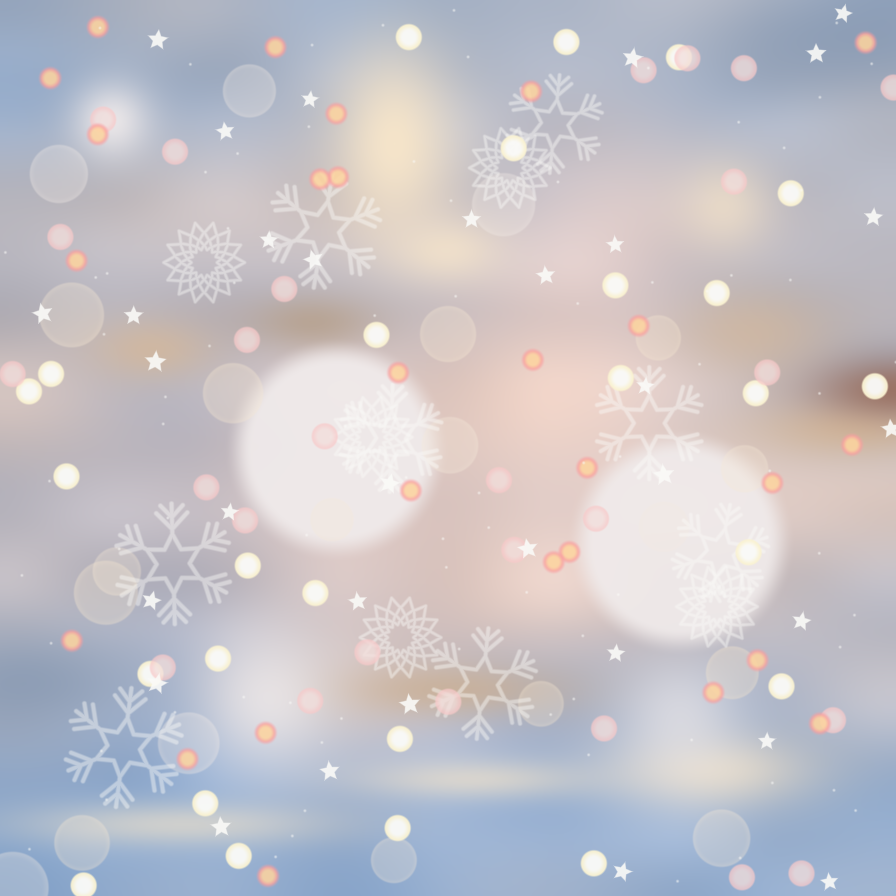
A three.js fragment shader for this background:

```glsl
// Blurred winter lights with bokeh discs, snowflakes, rosettes, stars and specks.
varying vec2 vUv;

const float TAU = 6.28319;
const float SOFT = 0.0014;         // half width of a sharp edge
const int BOKEH_COUNT = 20;
const int FLAKE_COUNT = 8;
const int ROSETTE_COUNT = 5;
const int DOT_COUNT = 78;
const int STAR_COUNT = 32;
const int SPECK_COUNT = 80;
const float FLAKE_ALPHA = 0.45;
const float BOKEH_ALPHA = 0.34;
const vec3 SKY = vec3(0.62, 0.68, 0.77);
const vec3 HAZE = vec3(0.73, 0.71, 0.73);
const vec3 ICE = vec3(0.59, 0.69, 0.82);
const vec3 BLUSH = vec3(0.90, 0.81, 0.79);
const vec3 CREAM = vec3(0.97, 0.90, 0.79);
const vec3 TAN = vec3(0.83, 0.72, 0.61);
const vec3 BROWN = vec3(0.60, 0.42, 0.35);
const vec3 SLATE = vec3(0.53, 0.60, 0.70);
const vec3 PEARL = vec3(0.94, 0.92, 0.92);
const vec3 SNOW = vec3(0.98, 0.98, 0.97);

float hash(float n) { return fract(sin(n * 127.1) * 43758.545); }
float hash2(vec2 p) { return fract(sin(dot(p, vec2(127.1, 311.7))) * 43758.545); }

float noise(vec2 p) {
  vec2 i = floor(p), f = fract(p);
  f = f * f * (3.0 - 2.0 * f);
  return mix(mix(hash2(i), hash2(i + vec2(1, 0)), f.x),
             mix(hash2(i + vec2(0, 1)), hash2(i + vec2(1, 1)), f.x), f.y);
}

// Evenly spread positions with some jitter
vec2 scatter(float i, float seed) {
  vec2 jitter = vec2(hash(i + seed * 17.3), hash(i + seed * 31.7 + 5.0));
  return fract(seed * vec2(0.37, 0.61) + i * vec2(0.7549, 0.5698) + 0.2 * jitter);
}

float fill(float d, float soft) { return 1.0 - smoothstep(-soft, soft, d); }

float segment(vec2 p, vec2 a, vec2 b) {
  vec2 q = p - a, e = b - a;
  return length(q - e * clamp(dot(q, e) / dot(e, e), 0.0, 1.0));
}

vec2 rotate(vec2 p, float a) { return mat2(cos(a), -sin(a), sin(a), cos(a)) * p; }

// Folds the plane into one mirrored sector of n
vec2 fold(vec2 p, float n) {
  float s = TAU / n, a = mod(atan(p.y, p.x) + 0.5 * s, s) - 0.5 * s;
  return length(p) * vec2(cos(a), abs(sin(a)));
}

// Shapes of unit radius
float snowflake(vec2 p) {
  p = fold(p, 6.0);
  float d = min(segment(p, vec2(0.48, 0), vec2(0.97, 0)), segment(p, vec2(0.48, 0), vec2(0.23, 0.133)));
  d = min(d, segment(p, vec2(0.56, 0), vec2(0.82, 0.25)));
  return min(d, segment(p, vec2(0.75, 0), vec2(0.94, 0.18))) - 0.035;
}

float rosette(vec2 p) {
  float d = 1.0, size = 1.0;
  for (int k = 0; k < 4; k++) {
    vec2 q = fold(rotate(p, float(k) * TAU / 28.0), 14.0);
    d = min(d, segment(q, vec2(0.96, 0) * size, 0.7 * size * vec2(cos(TAU / 28.0), sin(TAU / 28.0))));
    size *= 0.76;
  }
  return d - 0.035;
}

float star(vec2 p) {
  vec2 tip = vec2(1, 0), valley = 0.48 * vec2(cos(TAU / 10.0), sin(TAU / 10.0));
  vec2 edge = normalize(valley - tip);
  return dot(fold(p, 5.0) - tip, vec2(edge.y, -edge.x));
}

void patchOf(inout vec3 c, vec2 at, vec2 size, vec3 tint, float alpha) {
  vec2 q = (vUv - at) / size;
  c = mix(c, tint, alpha * exp(-dot(q, q)));
}

vec3 backdrop() {
  vec3 c = mix(ICE, HAZE, smoothstep(0.05, 0.45, vUv.y));
  c = mix(c, SKY, smoothstep(0.6, 0.95, vUv.y));
  patchOf(c, vec2(0.48, 0.45), vec2(0.42, 0.3), BLUSH, 0.75);
  patchOf(c, vec2(0.67, 0.68), vec2(0.13, 0.17), BLUSH, 0.85);
  float warmth = noise(vUv * vec2(5, 9) + 3.0) - 0.5;
  c += warmth * vec3(0.19, 0.10, 0.01) + (noise(vUv * vec2(8, 14)) - 0.5) * 0.08;
  patchOf(c, vec2(0.44, 0.84), vec2(0.07, 0.11), CREAM, 0.95);
  patchOf(c, vec2(0.50, 0.72), vec2(0.06, 0.035), CREAM, 0.7);
  patchOf(c, vec2(0.81, 0.77), vec2(0.05), CREAM, 0.6);
  patchOf(c, vec2(0.84, 0.63), vec2(0.09, 0.05), TAN, 0.7);
  patchOf(c, vec2(0.95, 0.52), vec2(0.12, 0.035), TAN, 0.9);
  patchOf(c, vec2(1.0, 0.565), vec2(0.09, 0.035), BROWN, 0.85);
  patchOf(c, vec2(0.17, 0.61), vec2(0.07, 0.035), TAN, 0.8);
  patchOf(c, vec2(0.35, 0.64), vec2(0.07, 0.03), TAN * 0.85, 0.7);
  patchOf(c, vec2(0.50, 0.23), vec2(0.14, 0.03), TAN * 0.95, 0.8);
  patchOf(c, vec2(0.53, 0.13), vec2(0.13, 0.022), CREAM, 0.6);
  patchOf(c, vec2(0.20, 0.08), vec2(0.17, 0.025), CREAM, 0.6);
  patchOf(c, vec2(0.80, 0.14), vec2(0.11, 0.04), CREAM, 0.7);
  patchOf(c, vec2(0.03, 0.24), vec2(0.13, 0.06), SLATE, 0.8);
  patchOf(c, vec2(0.93, 0.96), vec2(0.16, 0.06), SLATE, 0.7);
  patchOf(c, vec2(0.30, 0.22), vec2(0.08), PEARL, 0.8);
  patchOf(c, vec2(0.76, 0.20), vec2(0.07), PEARL, 0.6);
  patchOf(c, vec2(0.125, 0.865), vec2(0.045), PEARL, 0.9);
  c = mix(c, PEARL, 0.93 * fill(length(vUv - vec2(0.376, 0.498)) - 0.11, 0.016));
  return mix(c, PEARL, 0.92 * fill(length(vUv - vec2(0.760, 0.395)) - 0.112, 0.016));
}

void main() {
  vec3 c = backdrop();
  // Translucent bokeh discs with a faint rim
  for (int i = 0; i < BOKEH_COUNT; i++) {
    float n = float(i), r = mix(0.024, 0.041, hash(n + 2.0));
    float d = length(vUv - scatter(n, 1.0));
    vec3 tint = mix(PEARL, CREAM, hash(n + 40.0));
    c = mix(c, tint, BOKEH_ALPHA * fill(d - r, SOFT) * (0.85 + 0.3 * smoothstep(0.8, 1.0, d / r)));
  }
  // Line ornaments
  for (int i = 0; i < FLAKE_COUNT; i++) {
    float n = float(i), r = mix(0.055, 0.075, hash(n + 9.0));
    vec2 p = rotate(vUv - mix(vec2(0.08), vec2(0.92), scatter(n, 2.0)), TAU / 4.0 + 0.4 * (hash(n) - 0.5));
    c = mix(c, SNOW, FLAKE_ALPHA * fill(snowflake(p / r) * r, SOFT));
  }
  for (int i = 0; i < ROSETTE_COUNT; i++) {
    vec2 p = vUv - mix(vec2(0.07), vec2(0.93), scatter(float(i), 3.4));
    c = mix(c, SNOW, FLAKE_ALPHA * fill(rosette(p / 0.047) * 0.047, SOFT));
  }
  // Small lights: white, pink and coral
  for (int i = 0; i < DOT_COUNT; i++) {
    float n = float(i), kind = mod(n, 3.0), coral = step(1.5, kind), pink = step(0.5, kind) - coral;
    float r = mix(0.0145, 0.0115, coral), d = length(vUv - scatter(n, 4.7));
    vec3 core = SNOW * (1.0 - coral) + vec3(0.99, 0.83, 0.62) * coral - pink * vec3(0.03, 0.11, 0.11);
    vec3 rim = mix(mix(vec3(0.98, 0.95, 0.82), vec3(0.97, 0.79, 0.79), pink), vec3(0.98, 0.62, 0.62), coral);
    float alpha = 0.96 - 0.2 * pink - 0.1 * coral;
    c = mix(c, mix(core, rim, smoothstep(0.45, 1.0, d / r)), alpha * fill(d - r, SOFT * (1.0 + coral)));
  }
  // Stars and specks
  for (int i = 0; i < STAR_COUNT; i++) {
    float n = float(i), r = mix(0.010, 0.0125, hash(n + 3.0));
    vec2 p = rotate(vUv - scatter(n, 6.1), TAU / 4.0 + 0.6 * (hash(n + 8.0) - 0.5));
    c = mix(c, SNOW, 0.9 * fill(star(p / r) * r, SOFT * 0.7));
  }
  for (int i = 0; i < SPECK_COUNT; i++)
    c = mix(c, SNOW, 0.6 * fill(length(vUv - scatter(float(i), 8.3)) - 0.0013, SOFT));
  gl_FragColor = vec4(c, 1.0);
}
```
